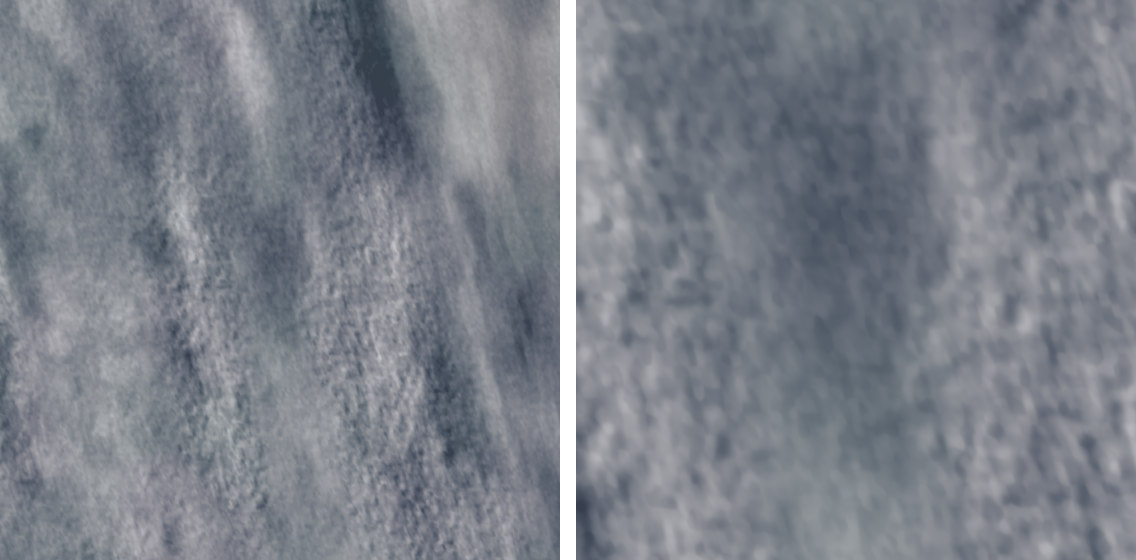
Left, the full canvas; right, a detail of the centre.
Reproduce this texture procedurally as a Shadertoy shader.

```glsl
// Slate-grey storm clouds drawn out into slanted, rippled streaks.

vec2 hash2(vec2 cell) {
    vec3 h = fract(cell.xyx * vec3(0.1031, 0.1030, 0.0973));
    h += dot(h, h.yzx + 33.33);
    return fract((h.xx + h.yz) * h.zy);
}

// Smooth cellular noise: scattered points blend their random tones, -0.5 to 0.5.
float cells(vec2 p) {
    vec2 base = floor(p);
    float tone = 0.0, total = 0.0;
    for (int j = -1; j <= 1; j++) {
        for (int i = -1; i <= 1; i++) {
            vec2 cell = base + vec2(i, j);
            vec2 toPoint = cell + 0.15 + 0.7 * hash2(cell) - p;
            float weight = exp(-5.0 * dot(toPoint, toPoint));
            tone += weight * hash2(cell + 71.0).x;
            total += weight;
        }
    }
    return tone / total - 0.5;
}

// Side-lit bumps: the noise minus a shifted copy of itself.
float relief(vec2 p) {
    return cells(p) - cells(p + vec2(0.55, -0.4));
}

// Soft elongated patch.
float patchAt(vec2 p, vec2 centre, vec2 size) {
    vec2 d = (p - centre) / size;
    return exp(-dot(d, d));
}

void mainImage(out vec4 fragColor, in vec2 fragCoord) {
    vec2 uv = fragCoord / iResolution.xy;

    // Slanted frame that follows the wind; a second copy gets ragged edges
    vec2 grain = vec2(uv.x + 0.22 * (uv.y - 0.5), uv.y);
    vec2 p = grain;
    p.x += 0.03 * cells(uv * vec2(5.0, 4.0)) + 0.016 * cells(uv * vec2(20.0, 14.0) + 9.0);
    p.x += 0.012 * cells(uv * vec2(50.0, 38.0) + 15.0);

    // Broad drifting tones, with lumpier mottling on the left
    float left = 1.0 - smoothstep(0.2, 0.5, p.x);
    float tone = 0.52;
    tone += 0.17 * cells(p * vec2(6.0, 1.7) + 3.0);
    tone += 0.16 * cells(p * vec2(13.0, 4.5) + 17.0);
    tone += 0.11 * cells(p * vec2(27.0, 10.0) + 41.0);
    tone += 0.13 * left * cells(p * vec2(22.0, 19.0) + 52.0);

    // Long dark rift, deepest near its two ends
    float rift = 0.67 + 0.33 * cos((uv.y - 0.27) * 9.7);
    rift *= smoothstep(-0.02, 0.2, uv.y) * patchAt(p, vec2(0.765, uv.y), vec2(0.05, 1.0));
    tone -= 0.23 * rift;

    // Smaller gaps and lit crests
    tone -= 0.18 * patchAt(p, vec2(0.295, 0.55), vec2(0.027, 0.18));
    tone -= 0.12 * patchAt(p, vec2(0.92, 0.43), vec2(0.05, 0.1));
    tone -= 0.14 * patchAt(p, vec2(0.05, 0.58), vec2(0.04, 0.13));
    tone += 0.15 * patchAt(p, vec2(0.362, 0.6), vec2(0.03, 0.13));
    tone += 0.18 * patchAt(p, vec2(0.51, 0.89), vec2(0.03, 0.12));
    tone += 0.09 * patchAt(p, vec2(0.16, 0.1), vec2(0.07, 0.16));
    tone += 0.09 * patchAt(p, vec2(0.705, 0.28), vec2(0.016, 0.2));

    // Pale veil at the upper right
    float veil = patchAt(p, vec2(1.01, 0.87), vec2(0.16, 0.32));
    tone += 0.07 * veil;

    // Rippled cloud tops, gathered into slanted belts
    float belts = smoothstep(-0.25, 0.3, cells(p * vec2(8.0, 1.8) + 60.0));
    float rough = mix(0.35, 1.0, belts) * (1.0 - 0.8 * veil);
    rough *= mix(1.0, 0.6, smoothstep(0.7, 0.85, p.x));
    tone += 0.10 * rough * relief(grain * vec2(48.0, 32.0));
    tone += 0.15 * rough * relief(grain * vec2(100.0, 74.0) + 23.0);
    tone += 0.09 * mix(0.4, 1.0, rough) * cells(grain * vec2(190.0, 140.0) + 5.0);

    // Fine wind-combed fibres, stronger on the right
    float fibres = cells(grain * vec2(85.0, 15.0) + 80.0);
    tone += 0.09 * fibres * smoothstep(0.3, 0.8, p.x) * (1.0 - 0.6 * veil);

    // Blue shadows fade into neutral highlights, with faint lilac and teal drifts
    tone = clamp(tone, 0.25, 0.78);
    vec3 shadowTint = vec3(-0.042, 0.0, 0.052);
    vec3 lightTint = vec3(-0.008, 0.0, 0.02);
    vec3 colour = tone + mix(shadowTint, lightTint, smoothstep(0.3, 0.65, tone));
    colour += vec3(0.026, -0.006, 0.014) * cells(uv * vec2(9.0, 6.0) + 30.0);
    colour.b -= 0.018 * veil;

    fragColor = vec4(colour, 1.0);
}
```
